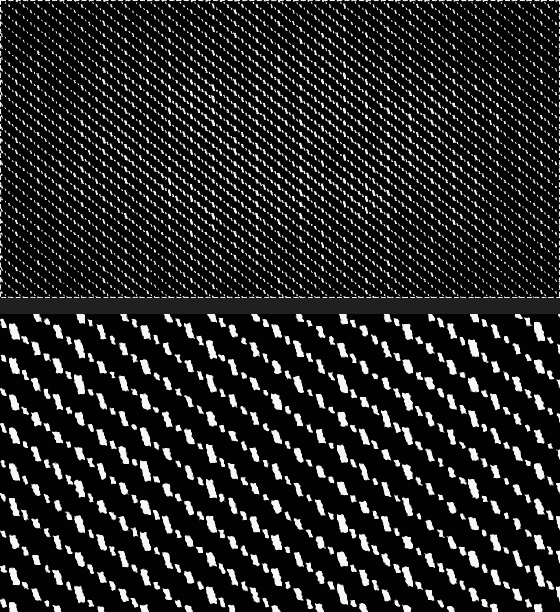
Top, the full canvas; bottom, a detail of the centre.
Give the GLSL for this pattern, as a WebGL 2 fragment shader.

```glsl
#version 300 es
precision highp float;
// Black twill cloth with slanting rows of ragged white stitches and a dashed selvage.

uniform vec2 u_resolution;
out vec4 outColor;

const float CLOTH_HEIGHT = 408.0;          // cloth units from bottom to top
const vec2 REPEATS = vec2(153.6, 25.5);    // warp columns, stitches per column
const float TWILL_STEP = 0.25;             // drop per column, in stitch repeats
const vec3 GROUND = vec3(0.008);
const vec3 THREAD = vec3(0.97);

float hash(vec2 p) {
    vec3 q = fract(p.xyx * vec3(0.1031, 0.1030, 0.0973));
    q += dot(q, q.yzx + 33.33);
    return fract((q.x + q.y) * q.z);
}

vec2 gradient(vec2 cell) {
    float angle = 6.2832 * hash(cell);
    return vec2(cos(angle), sin(angle));
}

float gradientNoise(vec2 p) {
    vec2 i = floor(p), f = fract(p);
    vec2 u = f * f * f * (f * (f * 6.0 - 15.0) + 10.0);
    vec2 e = vec2(0.0, 1.0);
    float low = mix(dot(gradient(i), f), dot(gradient(i + e.yx), f - e.yx), u.x);
    float high = mix(dot(gradient(i + e.xy), f - e.xy), dot(gradient(i + e.yy), f - e.yy), u.x);
    return mix(low, high, u.y);
}

float boxDistance(vec2 p, vec2 halfSize, float radius) {
    vec2 d = abs(p) - halfSize + radius;
    return length(max(d, 0.0)) + min(max(d.x, d.y), 0.0) - radius;
}

float coverage(float distance, float width) {
    return clamp(0.5 - distance / width, 0.0, 1.0);
}

// Long and short stitches alternate; every sixth column floats higher.
vec2 stitchSize(float column, float row, float fullness) {
    float isLong = 1.0 - mod(column, 2.0);
    float isRaised = 1.0 - step(0.5, abs(mod(column, 6.0) - 4.0));
    vec2 size = mix(vec2(0.85, 1.5), vec2(1.2, 2.6), isLong);
    size += isRaised * vec2(0.25, 0.6);
    size.x *= 0.88 + 0.24 * hash(vec2(row + 13.0, column));
    size.y *= 0.75 + 0.5 * hash(vec2(column, row));
    return size * fullness;
}

float stitchDistance(vec2 uv, vec2 clothSize, float fullness) {
    vec2 grid = uv * REPEATS;
    float column = floor(grid.x);
    grid.y += column * TWILL_STEP;
    float row = floor(grid.y);
    vec2 local = (fract(grid) - 0.5) * clothSize / REPEATS;
    local.y += 0.8 * (hash(vec2(row, column + 71.0)) - 0.5);
    local.x += 0.32 * local.y;
    return boxDistance(local, stitchSize(column, row, fullness), 0.4);
}

float selvageDistance(vec2 p, vec2 clothSize) {
    vec2 edge = min(p, clothSize - p);
    float along = edge.x < edge.y ? p.y : p.x;
    float dash = abs(fract(along / 10.0) - 0.5) * 10.0 - 3.4;
    return max(min(edge.x, edge.y) - 1.4, dash);
}

// Stitches thin out toward the sides and vary softly in broad patches.
float stitchFullness(vec2 uv, vec2 p) {
    float thinning = smoothstep(0.15, 0.65, length(uv - 0.5));
    return 1.16 - 0.42 * thinning + 0.2 * gradientNoise(p / 60.0);
}

void main() {
    vec2 uv = gl_FragCoord.xy / u_resolution;
    float pixel = CLOTH_HEIGHT / u_resolution.y;
    vec2 p = gl_FragCoord.xy * pixel;
    vec2 clothSize = u_resolution * pixel;

    float fray = 0.8 * gradientNoise(p * 0.65);
    float stitch = coverage(stitchDistance(uv, clothSize, stitchFullness(uv, p)) + fray, pixel);
    float selvage = coverage(selvageDistance(p, clothSize) + fray, pixel);

    outColor = vec4(mix(GROUND, THREAD, max(stitch, selvage)), 1.0);
}
```
